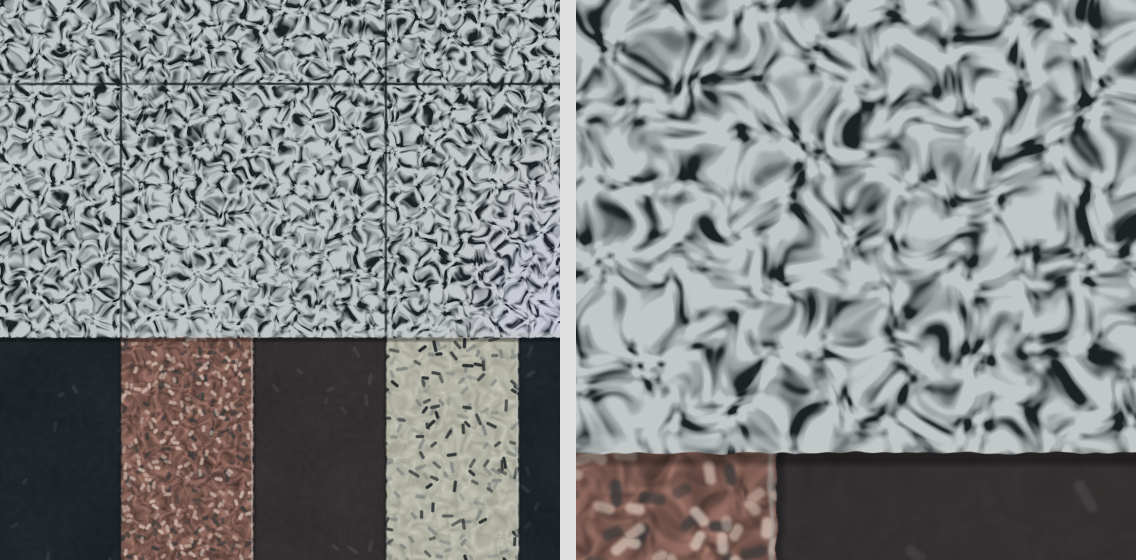
Left, the full canvas; right, a detail of the centre.
Write a WebGL 2 fragment shader that draws this texture.

```glsl
#version 300 es
precision highp float;

uniform vec2 u_resolution;
out vec4 fragColor;

const vec2 TILE_ORIGIN = vec2(0.216, 0.397);
const vec2 TILE_SIZE = vec2(0.473, 0.453);
const float STRIP_WIDTH = 0.2368;

const vec3 INK = vec3(0.11, 0.13, 0.14);
const vec3 SLATE = vec3(0.42, 0.45, 0.455);
const vec3 ASH = vec3(0.61, 0.63, 0.63);
const vec3 PALE = vec3(0.76, 0.78, 0.78);
const vec3 BLUE_BLACK = vec3(0.115, 0.145, 0.16);
const vec3 BROWN_BLACK = vec3(0.205, 0.185, 0.188);
const vec3 RUST = vec3(0.47, 0.345, 0.31);
const vec3 BLUSH = vec3(0.82, 0.74, 0.69);
const vec3 CREAM = vec3(0.70, 0.70, 0.645);

vec3 hash3(vec2 p) {
  vec3 q = fract(p.xyx * vec3(0.1031, 0.1030, 0.0973));
  q += dot(q, q.yxz + 33.33);
  return fract((q.xxy + q.yzz) * q.zyx);
}

float cornerSlope(vec2 cell, vec2 offset) {
  float angle = 6.2832 * hash3(cell).x;
  return dot(vec2(cos(angle), sin(angle)), offset);
}

float gradientNoise(vec2 p) {
  vec2 i = floor(p), f = fract(p);
  vec2 u = f * f * f * (f * (f * 6.0 - 15.0) + 10.0);
  vec2 e = vec2(1.0, 0.0);
  float low = mix(cornerSlope(i, f), cornerSlope(i + e, f - e), u.x);
  float high = mix(cornerSlope(i + e.yx, f - e.yx), cornerSlope(i + 1.0, f - 1.0), u.x);
  return 1.4 * mix(low, high, u.y);
}

// Warped two-octave noise gives bent, elongated mineral grains
float grain(vec2 p) {
  vec2 warp = vec2(gradientNoise(p * 0.45), gradientNoise(p * 0.45 + 57.0));
  vec2 q = p + 1.1 * warp;
  return gradientNoise(q) + 0.4 * gradientNoise(q * 2.1 + 19.0);
}

// Coverage of randomly turned short strokes, one per occupied cell
float flecks(vec2 p, float density, float halfLength, float radius) {
  float cover = 0.0;
  for (int y = -1; y <= 1; y++) {
    for (int x = -1; x <= 1; x++) {
      vec2 cell = floor(p) + vec2(x, y);
      vec3 rnd = hash3(cell + 211.0);
      vec3 form = hash3(cell + 467.0);
      vec2 d = p - cell - rnd.xy;
      vec2 axis = vec2(cos(form.x * 3.1416), sin(form.x * 3.1416));
      float reach = halfLength * (0.4 + 0.6 * form.y);
      d -= axis * clamp(dot(d, axis), -reach, reach);
      float stroke = 1.0 - smoothstep(radius * 0.4, radius * 1.5, length(d));
      cover = max(cover, stroke * step(rnd.z, density) * (0.55 + 0.45 * form.z));
    }
  }
  return cover;
}

float line(float dist, float halfWidth, float pixel) {
  return 1.0 - smoothstep(halfWidth - pixel, halfWidth + pixel, abs(dist));
}

vec3 greyGranite(vec2 uv) {
  float n = grain(uv * 70.0) + 0.12 * gradientNoise(uv * 5.0) + 0.10 - 0.16 * (uv.y - 0.6);
  vec3 color = mix(INK, SLATE, smoothstep(-0.50, -0.17, n));
  color = mix(color, ASH, smoothstep(-0.24, 0.05, n));
  color = mix(color, PALE, smoothstep(0.02, 0.38, n));
  // Cool sheen toward the right side
  float sheen = smoothstep(0.75, 1.0, uv.x) * (1.0 - smoothstep(0.4, 0.85, uv.y));
  return color + sheen * vec3(0.035, 0.025, 0.075);
}

vec3 rustGranite(vec2 uv) {
  vec3 color = RUST * (1.0 + 0.42 * grain(uv * 80.0));
  color = mix(color, INK + 0.08, 0.8 * flecks(uv * 58.0 + 31.0, 0.38, 0.30, 0.20));
  return mix(color, BLUSH, 0.85 * flecks(uv * 66.0, 0.46, 0.28, 0.22));
}

vec3 creamGranite(vec2 uv) {
  vec3 color = CREAM + 0.09 * grain(uv * 62.0);
  color = mix(color, SLATE, 0.65 * flecks(uv * 52.0 + 13.0, 0.30, 0.4, 0.17));
  return mix(color, INK + 0.04, flecks(uv * 50.0, 0.36, 0.42, 0.15));
}

vec3 darkStone(vec2 uv, vec3 base) {
  float cloud = gradientNoise(uv * 9.0) + 0.8 * grain(uv * 65.0);
  return base + 0.016 * cloud + 0.07 * flecks(uv * 36.0, 0.12, 0.3, 0.12);
}

vec3 stripStone(vec2 uv, float kind) {
  if (kind < 0.5) return rustGranite(uv);
  if (kind < 1.5) return darkStone(uv, BROWN_BLACK);
  if (kind < 2.5) return creamGranite(uv);
  return darkStone(uv, BLUE_BLACK);
}

void main() {
  vec2 uv = gl_FragCoord.xy / u_resolution;
  float pixel = 1.0 / u_resolution.y;
  float rough = 0.0016 * gradientNoise(uv * 75.0);

  // Upper slabs with thin uneven joints
  vec2 tile = (uv - TILE_ORIGIN) / TILE_SIZE;
  vec2 joint = (fract(tile + 0.5) - 0.5) * TILE_SIZE + rough * 0.6;
  float wear = 0.72 + 0.4 * gradientNoise(uv * 22.0);
  vec3 slab = greyGranite(uv);
  slab = mix(slab, INK, wear * line(joint.x, 0.0021, pixel));
  slab = mix(slab, INK, wear * line(joint.y, 0.0022, pixel) * step(0.5, tile.y));
  float rim = uv.y - TILE_ORIGIN.y;
  slab = mix(slab, PALE, 0.5 * line(rim - 0.006, 0.004, 0.003));

  // Lower strips alternate speckled and dark stone
  float along = (uv.x + rough - TILE_ORIGIN.x) / STRIP_WIDTH;
  float strip = floor(along);
  float kind = mod(strip, 4.0);
  float side = (along - floor(along + 0.5)) * STRIP_WIDTH;
  float neighbor = mod(strip + (side > 0.0 ? -1.0 : 1.0), 4.0);
  float blend = 0.5 * (1.0 - smoothstep(0.0, 1.5 * pixel, abs(side)));
  vec3 band = mix(stripStone(uv, kind), stripStone(uv, neighbor), blend);
  float speckled = 1.0 - mod(kind, 2.0);
  band = mix(band, PALE, 0.45 * speckled * line(side + 0.003, 0.0015, 0.0015));
  band = mix(band, INK * 0.7, 0.5 * (1.0 - speckled) * line(side, 0.004, 0.003));
  band *= 1.0 - 0.35 * line(rim + 0.003, 0.004, 0.003);

  float upper = smoothstep(-pixel, pixel, rim + rough);
  fragColor = vec4(clamp(mix(band, slab, upper), 0.0, 1.0), 1.0);
}
```
